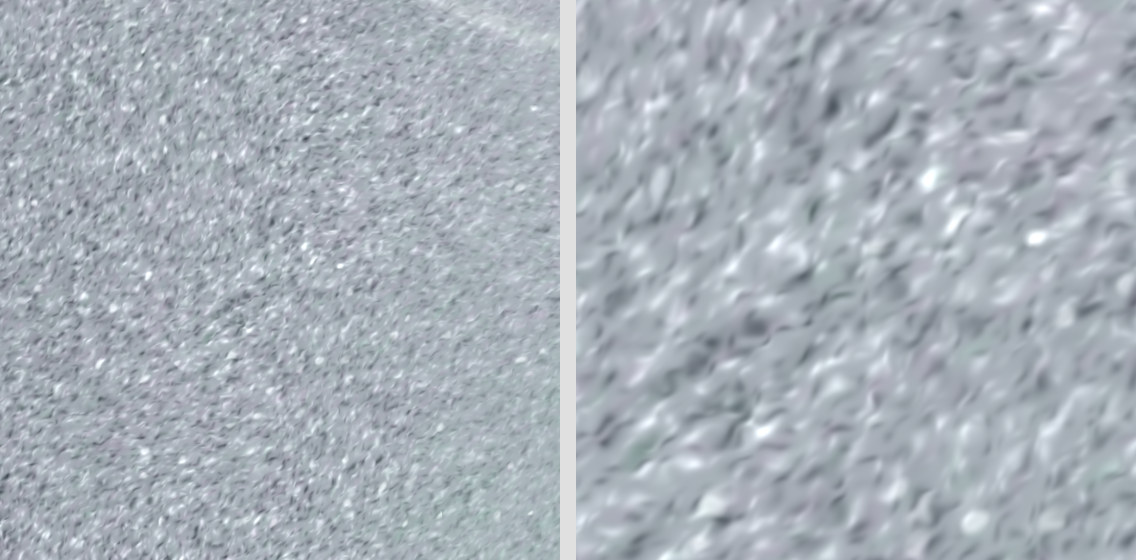
Left: the whole. Right: its middle third, enlarged.
Give the GLSL for this texture, as a three.js fragment shader.

```glsl
// Grey granular stone: soft slanted grains, sparse pale flecks and faint tints.
// Signed Gaussian ellipses are scattered on jittered grids and summed; contrast
// and slant change across the plane, with a pale streak in the upper right.

varying vec2 vUv;

float hash(vec2 p) {
  return fract(sin(dot(p, vec2(127.1, 311.7))) * 43758.5453);
}

float noise(vec2 p) {
  vec2 i = floor(p);
  vec2 f = fract(p);
  f = f * f * (3.0 - 2.0 * f);
  float low = mix(hash(i), hash(i + vec2(1.0, 0.0)), f.x);
  float high = mix(hash(i + vec2(0.0, 1.0)), hash(i + vec2(1.0, 1.0)), f.x);
  return mix(low, high, f.y);
}

// Dominant grain direction: steep on the left, flatter on the right
float slant(vec2 uv) {
  return mix(0.85, 0.45, smoothstep(0.35, 1.0, uv.x))
       + 0.8 * (noise(uv * 5.0 + 7.0) - 0.5);
}

// Position inside an ellipse that has its own jitter and turn
vec2 ellipseSpace(vec2 offset, vec2 id, float angle, vec2 radii) {
  vec2 d = offset - vec2(hash(id + 3.1), hash(id + 8.7));
  float a = angle + 0.9 * (hash(id + 5.3) - 0.5);
  float c = cos(a);
  float s = sin(a);
  return vec2(c * d.x + s * d.y, c * d.y - s * d.x) / radii;
}

// Sum of light and dark grains, about -1 to 1
float grains(vec2 uv, float count, float seed, float angle) {
  vec2 p = uv * count;
  vec2 cell = floor(p);
  float sum = 0.0;
  for (int y = -1; y <= 1; y++) {
    for (int x = -1; x <= 1; x++) {
      vec2 id = cell + vec2(float(x), float(y));
      vec2 key = id + seed;
      vec2 q = ellipseSpace(p - id, key, angle, vec2(0.52, 0.25));
      sum += (2.0 * hash(key) - 1.0) * exp(-dot(q, q));
    }
  }
  return sum;
}

// Rare bright chips with a firmer edge than the grains
float flecks(vec2 uv, float count, float angle, float share) {
  vec2 p = uv * count;
  vec2 cell = floor(p);
  float glow = 0.0;
  for (int y = -1; y <= 1; y++) {
    for (int x = -1; x <= 1; x++) {
      vec2 id = cell + vec2(float(x), float(y));
      float size = 0.7 + 0.5 * hash(id + 21.4);
      vec2 q = ellipseSpace(p - id, id + 13.0, angle, size * vec2(0.36, 0.22));
      float present = step(hash(id + 37.9), share);
      float chip = 1.0 - smoothstep(0.3, 1.3, length(q));
      glow = max(glow, present * chip * (0.4 + 0.6 * hash(id + 49.2)));
    }
  }
  return glow;
}

void main() {
  vec2 uv = vUv;
  float angle = slant(uv);

  // Slight wobble keeps the grain outlines irregular
  vec2 wobble = vec2(noise(uv * 90.0), noise(uv * 90.0 + 31.0)) - 0.5;
  vec2 rough = uv + 0.005 * wobble;

  // Grain contrast fades to the right and varies in patches
  float calm = smoothstep(0.5, 0.95, uv.x + 0.15 * (noise(uv * 4.0) - 0.5));
  float contrast = mix(1.1, 0.6, calm) * (0.8 + 0.4 * noise(uv * 7.0 + 2.0));

  float tone = 0.19 * grains(rough, 66.0, 11.0, angle)
             + 0.14 * grains(rough, 104.0, 57.0, angle)
             + 0.05 * grains(rough, 34.0, 83.0, angle);
  vec3 color = vec3(0.653, 0.682, 0.716) + contrast * tone;

  // Broad light: paler towards the lower right
  color += 0.03 * (noise(uv * 3.0 + 4.0) - 0.5);
  color += 0.03 * (smoothstep(0.4, 1.3, uv.x + 0.4 * (1.0 - uv.y)) - 0.3);

  // Violet and green mottling, greener in the lower right corner
  float tint = 0.7 * grains(rough, 48.0, 29.0, angle) + 0.5 * (noise(uv * 14.0) - 0.5);
  tint += 0.6 * smoothstep(1.2, 1.9, uv.x + 1.0 - uv.y);
  color += tint * vec3(-0.022, 0.018, -0.012);

  // Bright chips, fewer on the calm side
  float chip = flecks(rough, 36.0, angle, mix(0.11, 0.03, calm));
  color += 0.24 * chip * vec3(1.0, 0.98, 0.93);

  // Pale diagonal streak in the upper right
  float across = (uv.y - 0.98 + 0.38 * (uv.x - 0.846)) / 0.022;
  across += 0.8 * (noise(uv * 22.0) - 0.5);
  float streak = exp(-across * across) * smoothstep(0.68, 0.82, uv.x);
  color += streak * vec3(0.09, 0.1, 0.08);

  gl_FragColor = vec4(clamp(color, 0.0, 1.0), 1.0);
}
```
